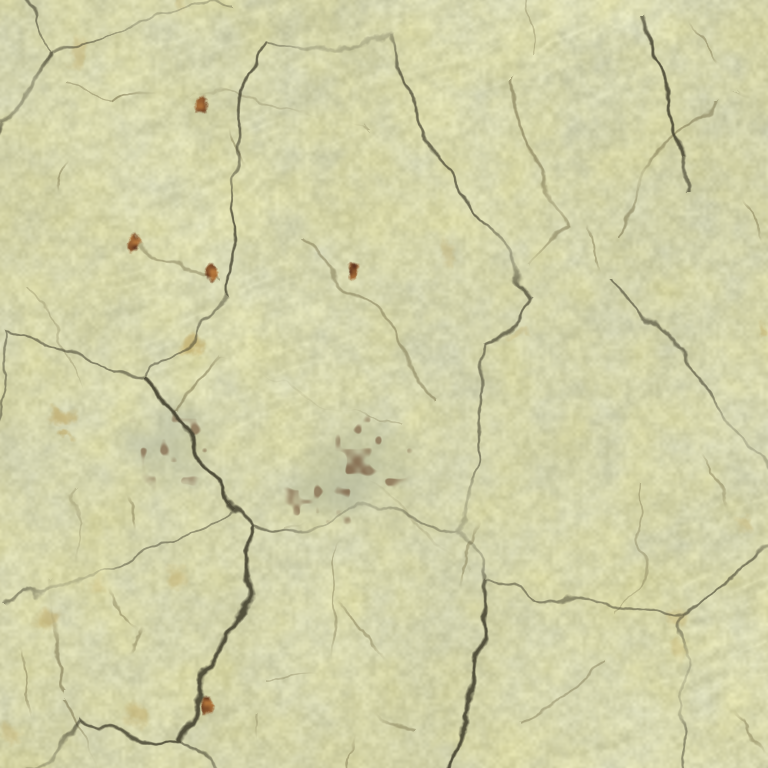
Write a Shadertoy shader that draws this texture.

```glsl
vec2 hash2(vec2 p) {
    vec3 q = fract(p.xyx * vec3(0.1031, 0.1030, 0.0973));
    q += dot(q, q.yzx + 33.33);
    return fract((q.xx + q.yz) * q.zy);
}

float noise(vec2 p) {
    vec2 i = floor(p), f = fract(p);
    f = f * f * (3.0 - 2.0 * f);
    float low = mix(hash2(i).x, hash2(i + vec2(1, 0)).x, f.x);
    float high = mix(hash2(i + vec2(0, 1)).x, hash2(i + vec2(1, 1)).x, f.x);
    return mix(low, high, f.y);
}

float fbm(vec2 p) {
    float sum = 0.0, amp = 0.5;
    for (int i = 0; i < 4; i++) {
        sum += amp * noise(p);
        p = mat2(1.6, 1.2, -1.2, 1.6) * p + 7.3;
        amp *= 0.5;
    }
    return sum / 0.9375;
}

vec2 warp(vec2 p, float scale) {
    return vec2(fbm(p * scale), fbm(p * scale + 41.0)) - 0.5;
}

// Cell borders; each border has its own chance, width and darkness
float cracks(vec2 p, float scale, float keep, float halfWidth) {
    vec2 q = p * scale, home = floor(q), nearId = home, nearOffset = vec2(0);
    float best = 9.0;
    for (int y = -1; y <= 1; y++)
    for (int x = -1; x <= 1; x++) {
        vec2 id = home + vec2(x, y);
        vec2 offset = id + 0.1 + 0.8 * hash2(id) - q;
        if (dot(offset, offset) < best) {
            best = dot(offset, offset);
            nearId = id;
            nearOffset = offset;
        }
    }
    float soft = 0.7 / iResolution.y, ink = 0.0;
    for (int y = -2; y <= 2; y++)
    for (int x = -2; x <= 2; x++) {
        if (x == 0 && y == 0) continue;
        vec2 id = nearId + vec2(x, y);
        vec2 offset = id + 0.1 + 0.8 * hash2(id) - q;
        float d = dot(0.5 * (offset + nearOffset), normalize(offset - nearOffset)) / scale;
        vec2 trait = hash2(id + nearId + 5.0);
        float width = halfWidth * (0.55 + 0.75 * trait.y);
        float line = 1.0 - smoothstep(0.2 * width, width + soft, abs(d));
        ink = max(ink, line * step(trait.x, keep) * (0.45 + 0.55 * trait.y));
    }
    return ink;
}

// Short, nearly upright scratches with tapered ends
float scratches(vec2 p) {
    float ink = 0.0;
    for (int i = 0; i < 14; i++) {
        vec2 center = hash2(vec2(i, 61)), trait = hash2(vec2(i, 83));
        float angle = 1.4 * (trait.x - 0.5), reach = 0.02 + 0.04 * trait.y;
        vec2 q = mat2(cos(angle), sin(angle), -sin(angle), cos(angle)) * (p - center);
        float taper = 1.0 - smoothstep(0.3 * reach, reach, abs(q.y));
        ink = max(ink, taper * (1.0 - smoothstep(0.0004, 0.0026, abs(q.x))));
    }
    return ink;
}

void mainImage(out vec4 fragColor, in vec2 fragCoord) {
    vec2 p = fragCoord / iResolution.y;
    vec2 rough = p + 0.018 * warp(p, 35.0);

    // Mottled plaster with fine grain
    float blotch = fbm(p * 7.0) - 0.5;
    float grain = noise(p * 105.0 + 9.0) - 0.5;
    float dust = noise(p * 230.0) - 0.5;
    vec3 color = vec3(0.834, 0.834, 0.668);
    color += 0.06 * blotch + 0.065 * grain + 0.05 * dust;
    color += vec3(0.03, 0.015, -0.08) * (fbm(p * 24.0 + 70.0) - 0.5);

    // Shallow diagonal trowel strokes
    vec2 stroke = mat2(0.94, -0.34, 0.34, 0.94) * (p + 0.05 * warp(p, 5.0));
    float ridge = 1.0 - abs(2.0 * noise(stroke * vec2(13.0, 75.0)) - 1.0);
    color += 0.05 * (ridge - 0.55) * smoothstep(0.35, 0.65, noise(p * 4.0 + 3.0));

    // Grey smudges holding brown specks
    for (int i = 0; i < 3; i++) {
        vec2 center = vec2(0.12, 0.3) + vec2(0.42, 0.32) * hash2(vec2(i, 29));
        float smudge = 1.0 - smoothstep(0.01, 0.075, length(p - center + 0.06 * warp(p, 20.0)));
        color = mix(color, vec3(0.69, 0.71, 0.61), 0.5 * smudge);
        float speck = smoothstep(0.72, 0.9, noise(p * 75.0 + 15.0));
        color = mix(color, vec3(0.5, 0.39, 0.28), 0.7 * speck * smoothstep(0.1, 0.5, smudge));
    }

    // Ochre stains
    for (int i = 0; i < 16; i++) {
        vec2 center = hash2(vec2(i, 47)), size = 0.008 + 0.016 * hash2(vec2(i, 53));
        float d = length((rough - center + 0.02 * warp(p, 60.0)) / size);
        float strength = 0.2 + 0.4 * hash2(vec2(i, 59)).x;
        color = mix(color, vec3(0.72, 0.61, 0.32), strength * (1.0 - smoothstep(0.3, 1.1, d)));
    }

    // Main cracks, hairline cracks and scratches
    vec2 bent = p + 0.11 * warp(p, 6.0) + 0.012 * warp(p, 40.0);
    float fade = smoothstep(0.22, 0.5, noise(p * 9.0 + 31.0));
    float wide = cracks(bent + 0.37, 3.1, 0.62, 0.0027) * mix(0.4, 1.0, fade);
    float hair = cracks(bent + 2.6, 5.2, 0.32, 0.0021) * fade;
    color = mix(color, vec3(0.49, 0.46, 0.31), 0.6 * hair);
    color = mix(color, vec3(0.52, 0.49, 0.33), 0.5 * scratches(rough));
    color = mix(color, vec3(0.25, 0.24, 0.17), 0.9 * wide);

    // Rust pits, some with a pale heart
    for (int i = 0; i < 5; i++) {
        vec2 center = 0.05 + 0.9 * hash2(vec2(i, 101));
        float d = length((p - center + 0.012 * warp(p, 90.0)) * vec2(1.2, 0.85));
        vec3 rust = mix(vec3(0.3, 0.12, 0.05), vec3(0.72, 0.45, 0.2), noise(p * 130.0));
        color = mix(color, rust, 0.9 * (1.0 - smoothstep(0.006, 0.012, d)));
        float heart = step(0.5, hash2(vec2(i, 107)).y) * (1.0 - smoothstep(0.003, 0.006, d));
        color = mix(color, vec3(0.9, 0.86, 0.7), heart);
    }

    fragColor = vec4(clamp(color, 0.0, 1.0), 1.0);
}
```
